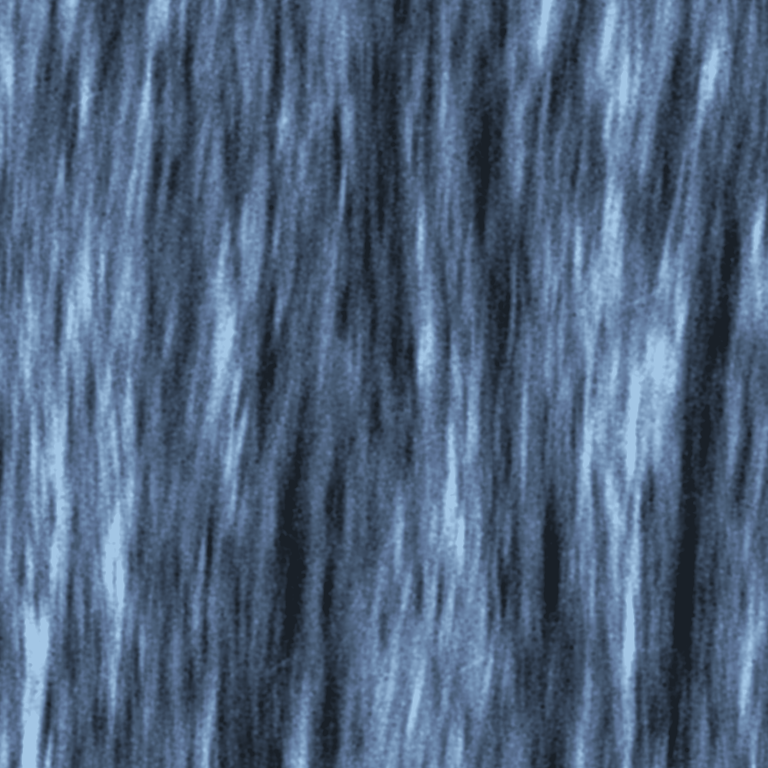
Give the GLSL for this texture, as a WebGL 2 fragment shader.

```glsl
#version 300 es
precision highp float;
// Dense blue fur: long, nearly vertical strands that lean slightly.
// Cellular noise scatters stretched, tapered spots at several scales; their
// sum picks a tone from a slate-to-sky ramp. A few stray hairs cross over.

#define LOCKS_SIZE   vec2(10.0, 1.3)    // cells per canvas, across and along
#define CLUMPS_SIZE  vec2(27.0, 2.6)
#define STRANDS_SIZE vec2(64.0, 7.0)
#define HAIRS_SIZE   vec2(125.0, 17.0)
#define GRAIN_SIZE   vec2(215.0, 215.0)
#define WEIGHTS      vec4(1.8, 1.8, 1.65, 1.4)
#define GRAIN_WEIGHT 0.6
#define MEAN_TONE    2.4
#define LEAN         0.06
#define SWAY         0.009
#define STRAY_CELLS  4.0
#define STRAY_CHANCE 0.3

uniform vec2 u_resolution;
out vec4 fragColor;

const vec3 RAMP[6] = vec3[6](
  vec3(0.14, 0.18, 0.23), vec3(0.21, 0.27, 0.35), vec3(0.28, 0.36, 0.46),
  vec3(0.36, 0.45, 0.59), vec3(0.44, 0.56, 0.70), vec3(0.55, 0.68, 0.81));

vec3 hash3(vec2 cell) {
  vec3 h = fract(cell.xyx * vec3(0.1031, 0.1030, 0.0973));
  h += dot(h, h.yxz + 33.33);
  return fract((h.xxy + h.yzz) * h.zyx);
}

// Signed sum of soft spots, one per cell, each sheared by its own slant.
float strandNoise(vec2 p, float slant, float seed) {
  vec2 cell = floor(p);
  float sum = 0.0;
  for (int j = -1; j <= 1; j++) {
    for (int i = -2; i <= 2; i++) {
      vec2 neighbour = cell + vec2(i, j);
      vec3 rnd = hash3(neighbour + seed);
      vec2 d = p - neighbour - rnd.xy;
      d.x -= slant * (fract(rnd.z * 17.0) * 2.0 - 1.0) * d.y;
      float falloff = max(0.0, 1.0 - dot(d, d));
      sum += (rnd.z * 2.0 - 1.0) * falloff * falloff;
    }
  }
  return sum;
}

// Tilts the plane gently so that vertical features follow the flow of the fur.
vec2 flow(vec2 p) {
  float bend = sin(4.6 * p.y + 10.0 * p.x + 0.6)
             + 0.3 * sin(8.0 * p.y - 17.0 * p.x + 2.1);
  return vec2(p.x - LEAN * p.y - SWAY * bend, p.y);
}

// Thin, faint hairs lying across the main direction.
float strayHairs(vec2 p) {
  vec2 q = p * STRAY_CELLS;
  vec2 cell = floor(q);
  vec3 rnd = hash3(cell + 71.0);
  float angle = mix(0.25, 0.75, rnd.x);
  vec2 along = vec2(cos(angle), sin(angle));
  vec2 d = q - cell - mix(vec2(0.3), vec2(0.7), rnd.yx);
  float across = dot(d, vec2(-along.y, along.x));
  float reach = dot(d, along);
  float line = exp(-across * across / 0.0002);
  float taper = 1.0 - smoothstep(0.04, 0.17, abs(reach));
  return line * taper * step(rnd.z, STRAY_CHANCE);
}

vec3 furColour(float tone) {
  tone = clamp(tone, -0.6, 5.8);
  int low = int(clamp(floor(tone), 0.0, 4.0));
  return mix(RAMP[low], RAMP[low + 1], tone - float(low));
}

void main() {
  vec2 p = gl_FragCoord.xy / u_resolution.y;
  vec2 f = flow(p);

  // Strand layers, coarse to fine
  float locks   = strandNoise(f * LOCKS_SIZE, 0.3, 13.0);
  float clumps  = strandNoise(f * CLUMPS_SIZE, 0.6, 137.0);
  float strands = strandNoise(f * STRANDS_SIZE, 0.7, 291.0);
  float hairs   = strandNoise(f * HAIRS_SIZE, 0.6, 433.0);
  float grain   = strandNoise(p * GRAIN_SIZE, 0.0, 617.0);

  // Fine strands stand out more where the fur catches light
  float lit = 1.0 + 0.35 * clamp(locks + clumps, -1.0, 1.0);
  float tone = MEAN_TONE
             + dot(WEIGHTS, vec4(locks, clumps, strands * lit, hairs * lit))
             + GRAIN_WEIGHT * grain
             + 0.9 * strayHairs(p);

  fragColor = vec4(furColour(tone), 1.0);
}
```
